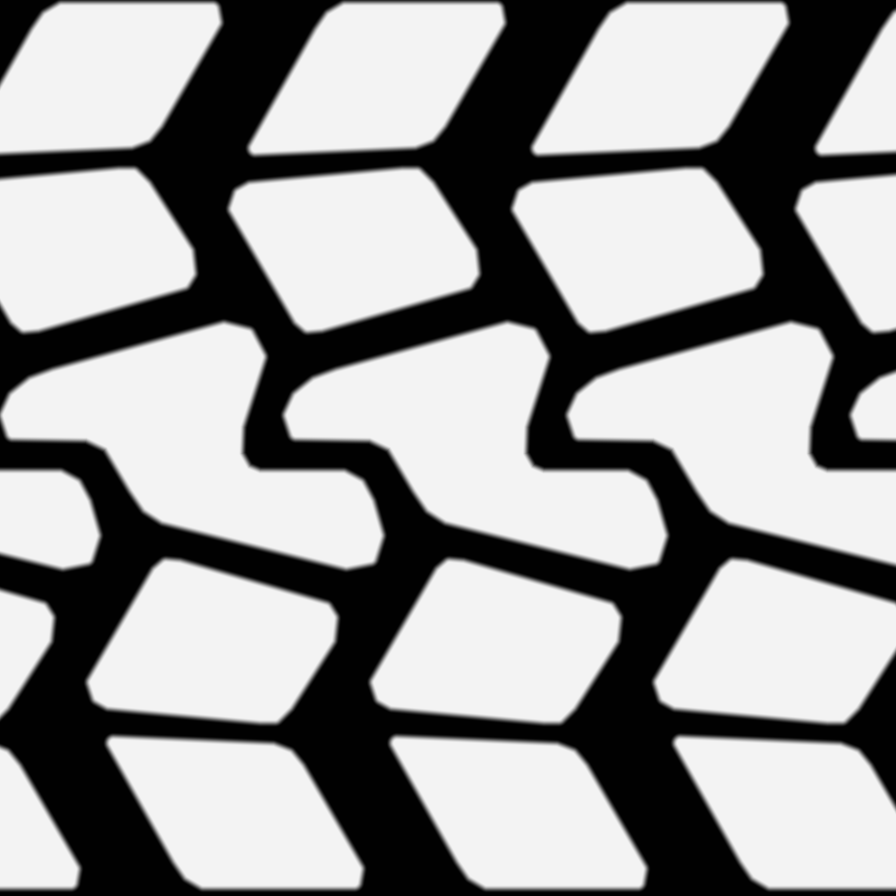
Give the GLSL for this pattern, as a WebGL 2 fragment shader.

```glsl
#version 300 es
precision highp float;

uniform vec2 u_resolution;
out vec4 fragColor;

// Outlines on a canvas 768 units wide, y down, inset by the rounding radius.
const vec2 SHOULDER[9] = vec2[](
  vec2(219, 127), vec2(275, 28), vec2(284, 15), vec2(296, 8), vec2(425, 8),
  vec2(427, 19), vec2(377, 105), vec2(368, 116), vec2(355, 121));

const vec2 BLOCK[12] = vec2[](
  vec2(202, 179), vec2(206, 167), vec2(215, 162), vec2(345, 150),
  vec2(357, 150), vec2(367, 160), vec2(403, 216), vec2(405, 234),
  vec2(400, 242), vec2(275, 278), vec2(264, 279), vec2(257, 273));

const vec2 LUG[23] = vec2[](
  vec2(6, 356), vec2(13, 341), vec2(28, 329), vec2(47, 322),
  vec2(192, 282), vec2(212, 287), vec2(222, 306), vec2(203, 365),
  vec2(202, 390), vec2(210, 404), vec2(222, 409), vec2(294, 409),
  vec2(307, 416), vec2(315, 431), vec2(323, 459), vec2(317, 478),
  vec2(297, 482), vec2(141, 443), vec2(127, 434), vec2(116, 418),
  vec2(94, 381), vec2(75, 372), vec2(11, 371));

const float PERIOD = 243.0;

// x: squared distance so far, y: sign (negative inside).
void addEdge(vec2 p, vec2 a, vec2 b, inout vec2 state) {
  vec2 e = b - a, w = p - a;
  vec2 off = w - e * clamp(dot(w, e) / dot(e, e), 0.0, 1.0);
  state.x = min(state.x, dot(off, off));
  if ((a.y > p.y) != (b.y > p.y) && w.x < w.y * e.x / e.y) state.y = -state.y;
}

float rounded(vec2 state) {
  return state.y * sqrt(state.x) - 6.0;
}

float shoulder(vec2 p) {
  vec2 state = vec2(1e6, 1.0);
  for (int i = 0; i < 9; i++) addEdge(p, SHOULDER[i], SHOULDER[(i + 1) % 9], state);
  return rounded(state);
}

float block(vec2 p) {
  vec2 state = vec2(1e6, 1.0);
  for (int i = 0; i < 12; i++) addEdge(p, BLOCK[i], BLOCK[(i + 1) % 12], state);
  return rounded(state);
}

float lug(vec2 p) {
  vec2 state = vec2(1e6, 1.0);
  for (int i = 0; i < 23; i++) addEdge(p, LUG[i], LUG[(i + 1) % 23], state);
  return rounded(state);
}

// Repeat x with the given cell start.
vec2 repeatX(vec2 p, float start) {
  return vec2(mod(p.x - start, PERIOD) + start, p.y);
}

void main() {
  vec2 uv = gl_FragCoord.xy / u_resolution;
  vec2 p = 768.0 * vec2(uv.x, 1.0 - uv.y);

  // The lower rows mirror the upper ones, shifted by half a period.
  vec2 side = p.y > 382.0 ? vec2(p.x + 0.5 * PERIOD, 764.0 - p.y) : p;
  float d = min(shoulder(repeatX(side, 201.5)), block(repeatX(side, 182.0)));

  // Centre lugs are wider than a period, so neighbours share a cell.
  vec2 centre = repeatX(p, -40.0);
  d = min(d, min(lug(centre), lug(centre + vec2(PERIOD, 0.0))));

  // Soft edge, never thinner than a pixel.
  float soft = max(3.5, 768.0 / min(u_resolution.x, u_resolution.y));
  float rubber = 1.0 - smoothstep(-soft, soft, d);
  fragColor = vec4(mix(vec3(0.005), vec3(0.953), rubber), 1.0);
}
```
